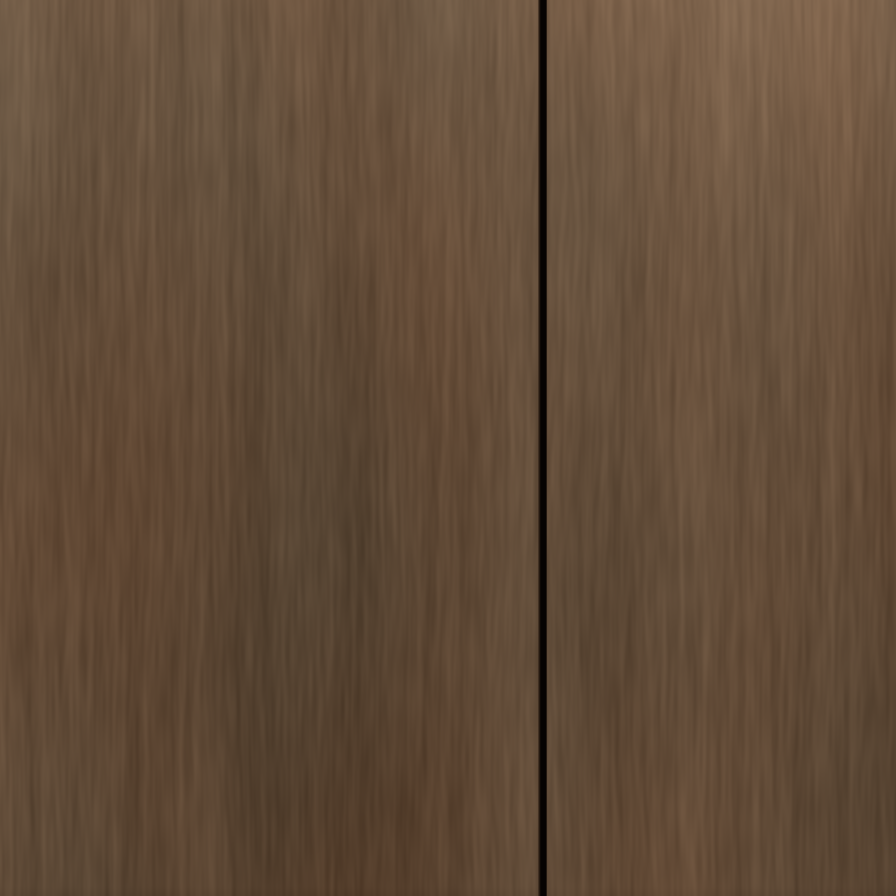
Reproduce this texture procedurally as a three.js fragment shader.

```glsl
// Two brown wood veneer panels parted by one dark vertical groove.
// Stretched gradient noise makes the grain; a smooth light falloff from
// above shades each panel, and distances to the groove draw its bevel and core.

varying vec2 vUv;

// Groove, in canvas units
const float GROOVE_X = 0.6063;
const float CORE_HALF = 0.0034;
const float BEVEL_HALF = 0.0053;
const float EDGE_SOFT = 0.0010;

// Wood tones
const vec3 WOOD_DARK = vec3(0.305, 0.228, 0.160);
const vec3 WOOD_LIGHT = vec3(0.525, 0.420, 0.325);
const vec3 BEVEL_COLOR = vec3(0.150, 0.100, 0.065);
const vec3 CORE_COLOR = vec3(0.022, 0.012, 0.008);
const vec3 WARM_SHIFT = vec3(0.020, -0.003, -0.010);

// Grain: cells across and along, then strength
const vec2 BAND_SCALE = vec2(13.0, 0.7);
const vec2 STREAK_SCALE = vec2(52.0, 1.8);
const vec2 FIBRE_SCALE = vec2(125.0, 5.0);
const vec2 PORE_SCALE = vec2(210.0, 17.0);
const float BAND_GAIN = 0.17;
const float STREAK_GAIN = 0.14;
const float FIBRE_GAIN = 0.19;
const float PORE_GAIN = 0.16;
const float GRAIN_SWAY = 0.006;

vec2 hashGradient(vec2 cell) {
  vec3 p = fract(cell.xyx * vec3(0.1031, 0.1030, 0.0973));
  p += dot(p, p.yzx + 33.33);
  float angle = 6.28319 * fract((p.x + p.y) * p.z);
  return vec2(cos(angle), sin(angle));
}

float gradientNoise(vec2 p) {
  vec2 cell = floor(p);
  vec2 f = p - cell;
  vec2 u = f * f * f * (f * (f * 6.0 - 15.0) + 10.0);
  float a = dot(hashGradient(cell), f);
  float b = dot(hashGradient(cell + vec2(1.0, 0.0)), f - vec2(1.0, 0.0));
  float c = dot(hashGradient(cell + vec2(0.0, 1.0)), f - vec2(0.0, 1.0));
  float d = dot(hashGradient(cell + vec2(1.0, 1.0)), f - vec2(1.0, 1.0));
  return mix(mix(a, b, u.x), mix(c, d, u.x), u.y);
}

// Layered vertical grain, from broad bands to fine pores
float woodGrain(vec2 p) {
  p.x += GRAIN_SWAY * gradientNoise(p * vec2(5.0, 2.5));
  float bands = gradientNoise(p * BAND_SCALE + 11.3);
  float streaks = gradientNoise(p * STREAK_SCALE + 27.7);
  float fibres = gradientNoise(p * FIBRE_SCALE + 43.1);
  float pores = gradientNoise(p * PORE_SCALE + 71.9);
  return BAND_GAIN * bands + STREAK_GAIN * streaks
       + FIBRE_GAIN * fibres + PORE_GAIN * pores;
}

// Light from above, with soft glows at the panel edges
float panelLight(vec2 uv, float rightPanel) {
  float height = uv.y * uv.y;
  float left = 0.17 + 0.38 * height;
  left += 0.17 * smoothstep(0.38, 0.60, uv.x);
  left += 0.09 * (1.0 - smoothstep(0.0, 0.22, uv.x));
  float right = 0.31 + 0.45 * height;
  vec2 glow = (uv - vec2(0.86, 1.0)) / vec2(0.17, 0.32);
  right += 0.17 * exp(-dot(glow, glow));
  right -= 0.09 * smoothstep(0.88, 1.0, uv.x);
  return mix(left, right, rightPanel);
}

void main() {
  vec2 uv = vUv;
  float rightPanel = step(GROOVE_X, uv.x);
  float grooveDist = abs(uv.x - GROOVE_X);

  // Wood, with separate grain on each panel
  vec2 grainPos = uv + rightPanel * vec2(3.17, 5.41);
  float tone = panelLight(uv, rightPanel) + woodGrain(grainPos);
  tone += 0.09 * gradientNoise(uv * vec2(4.0, 2.6) + 8.4);
  tone -= 0.07 * (1.0 - smoothstep(0.0, 0.012, uv.y));
  vec3 color = mix(WOOD_DARK, WOOD_LIGHT, clamp(tone, -0.2, 1.1));

  // Broad warm and olive stains
  color += WARM_SHIFT * gradientNoise(grainPos * vec2(6.0, 2.2) + 19.6);

  // Groove: brown bevel on the left, thin lip on the right, black core
  float bevelSide = mix(BEVEL_HALF, CORE_HALF + 0.0006, rightPanel);
  float bevel = 1.0 - smoothstep(-EDGE_SOFT, EDGE_SOFT, grooveDist - bevelSide);
  float core = 1.0 - smoothstep(-EDGE_SOFT, EDGE_SOFT, grooveDist - CORE_HALF);
  color *= 1.0 - 0.10 * exp(-grooveDist * 160.0);
  color = mix(color, BEVEL_COLOR, bevel);
  color = mix(color, CORE_COLOR, core);

  gl_FragColor = vec4(color, 1.0);
}
```
